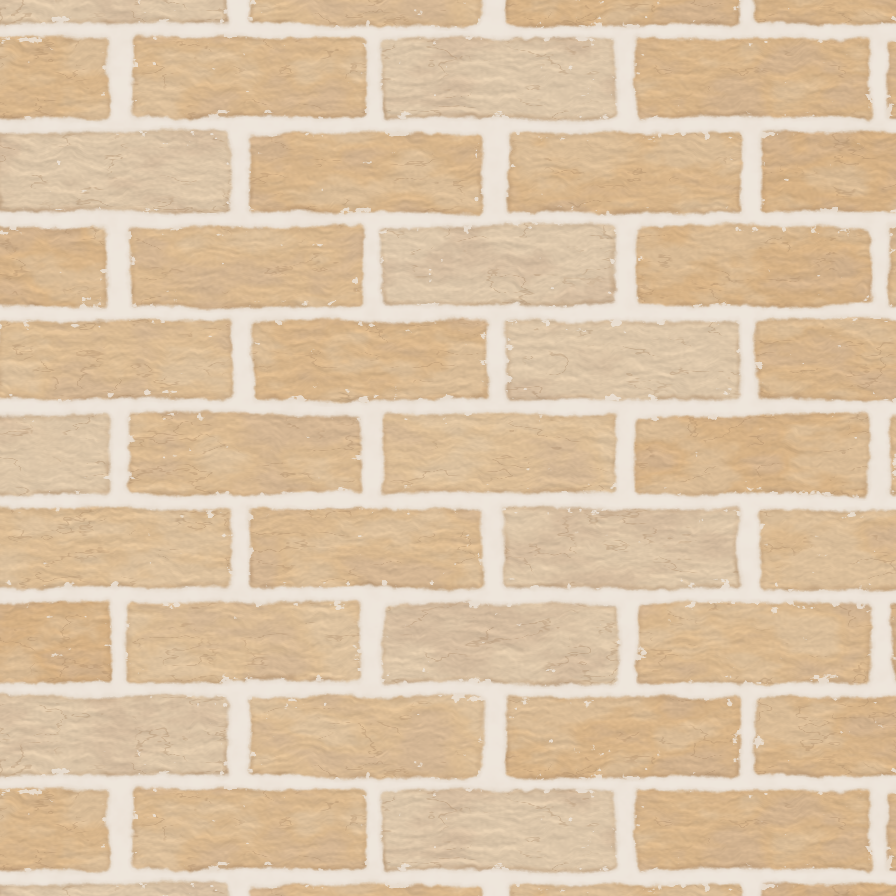
Reproduce this texture procedurally as a three.js fragment shader.

```glsl
varying vec2 vUv;

const vec2 PITCH = vec2(0.2835, 0.1049);   // brick plus joint
const vec2 JOINT = vec2(0.023, 0.0165);    // mortar widths
const vec2 ORIGIN = vec2(0.133, 0.0208);   // first joint crossing
const float ROW_SHIFT = 0.48;              // stagger of odd rows
const float ROW_CYCLE = 8.0;               // courses before bricks recur
const float CORNER = 0.005;
const float SOFTNESS = 0.0022;
const float JITTER = 0.007;
const float WAVINESS = 0.006;
const float ROUGHNESS = 0.006;

const vec3 MORTAR = vec3(0.935, 0.900, 0.860);
const vec3 MORTAR_SHADE = vec3(0.890, 0.840, 0.780);
const vec3 PALE = vec3(0.865, 0.780, 0.670);
const vec3 SAND = vec3(0.870, 0.755, 0.605);
const vec3 OCHRE = vec3(0.835, 0.685, 0.505);
const vec3 STAIN = vec3(0.800, 0.695, 0.590);
const vec3 CREVICE = vec3(0.660, 0.530, 0.400);

float hash(vec2 p) {
  return fract(sin(dot(p, vec2(127.1, 311.7))) * 43758.5);
}

float noise(vec2 p) {
  vec2 i = floor(p), f = fract(p);
  f = f * f * (3.0 - 2.0 * f);
  return mix(mix(hash(i), hash(i + vec2(1.0, 0.0)), f.x),
             mix(hash(i + vec2(0.0, 1.0)), hash(i + 1.0), f.x), f.y);
}

float fbm(vec2 p) {
  float sum = 0.0, amp = 0.5;
  for (int i = 0; i < 4; i++) {
    sum += amp * noise(p);
    p = p * 2.03 + 17.3;
    amp *= 0.5;
  }
  return sum / 0.9375;
}

float boxDistance(vec2 p, vec2 halfSize) {
  vec2 q = abs(p) - halfSize + CORNER;
  return length(max(q, 0.0)) + min(max(q.x, q.y), 0.0) - CORNER;
}

// Split, ridged surface: fine ripples running mostly along the brick
float relief(vec2 p) {
  vec2 warp = vec2(0.0, 0.022 * (fbm(p * 28.0) - 0.5));
  return fbm((p + warp) * vec2(38.0, 110.0));
}

// One pale brick per course, the others sand to ochre
vec3 brickTone(vec2 id) {
  float paleColumn = mod(id.y, 3.0) == 1.0 ? -1.0 : 1.0;
  float tone = hash(id + 4.7);
  vec3 warm = mix(SAND, OCHRE, 0.1 + 0.85 * tone);
  return id.x == paleColumn ? mix(PALE, SAND, 0.25 * tone) : warm;
}

vec3 brickSurface(vec2 p, vec2 id, float d, float side) {
  vec3 color = brickTone(id);

  // Cloudy stains and light worn areas
  float cloud = fbm(p * vec2(16.0, 28.0) + 3.1);
  color = mix(color, STAIN, 0.5 * smoothstep(0.48, 0.75, cloud));
  color = mix(color, PALE, 0.45 * smoothstep(0.55, 0.3, cloud));

  // Relief lit from above, with broken dark creases
  float slope = relief(p) - relief(p + vec2(0.001, 0.003));
  color *= 1.0 + 0.20 * clamp(slope, -0.3, 0.3);
  float crease = abs(fbm(p * vec2(24.0, 62.0) + 9.0) - 0.5);
  float broken = smoothstep(0.48, 0.68, noise(p * vec2(36.0, 55.0)));
  color = mix(color, CREVICE, 0.32 * broken * smoothstep(0.028, 0.0, crease));
  color *= 0.985 + 0.03 * noise(p * 300.0);

  // Darkened rim, strongest below
  float rim = smoothstep(-0.007, -0.001, d) * noise(p * 70.0 + 5.0);
  color = mix(color, CREVICE, rim * (0.28 + 0.27 * side));

  // Mortar smears, rare inside and commoner along the edges
  float smear = fbm(p * vec2(75.0, 95.0) + 21.0);
  float limit = mix(0.80, 0.64, smoothstep(-0.014, 0.0, d));
  return mix(color, MORTAR, 0.8 * smoothstep(limit, limit + 0.07, smear));
}

void main() {
  // Running bond
  vec2 grid = (vUv - ORIGIN) / PITCH;
  float course = floor(grid.y);
  grid.x -= ROW_SHIFT * mod(course, 2.0);
  vec2 id = vec2(floor(grid.x), mod(course, ROW_CYCLE));
  vec2 local = (fract(grid) - 0.5) * PITCH;
  vec2 seed = vec2(hash(id + 1.3), hash(id + 8.9));
  vec2 p = local + 7.0 * seed;

  // Uneven brick outline
  vec2 center = (seed - 0.5) * JITTER * vec2(1.0, 0.35);
  vec2 wave = vec2(noise(p * 22.0), noise(p * 22.0 + 31.0)) - 0.5;
  vec2 shaped = local - center + wave * WAVINESS;
  float d = boxDistance(shaped, 0.5 * (PITCH - JOINT));
  d += (fbm(p * 95.0) - 0.5) * ROUGHNESS;

  // Mortar with faint grain and soft shade beside the bricks
  float grain = fbm(vUv * 65.0);
  float shade = 0.55 * smoothstep(0.006, 0.0, d) + 0.5 * (grain - 0.4);
  vec3 mortar = mix(MORTAR, MORTAR_SHADE, clamp(shade, 0.0, 1.0));

  float lower = smoothstep(0.01, -0.04, local.y);
  vec3 brick = brickSurface(p, id, d, lower);
  float cover = smoothstep(SOFTNESS, -SOFTNESS, d);
  gl_FragColor = vec4(mix(mortar, brick, cover), 1.0);
}
```
